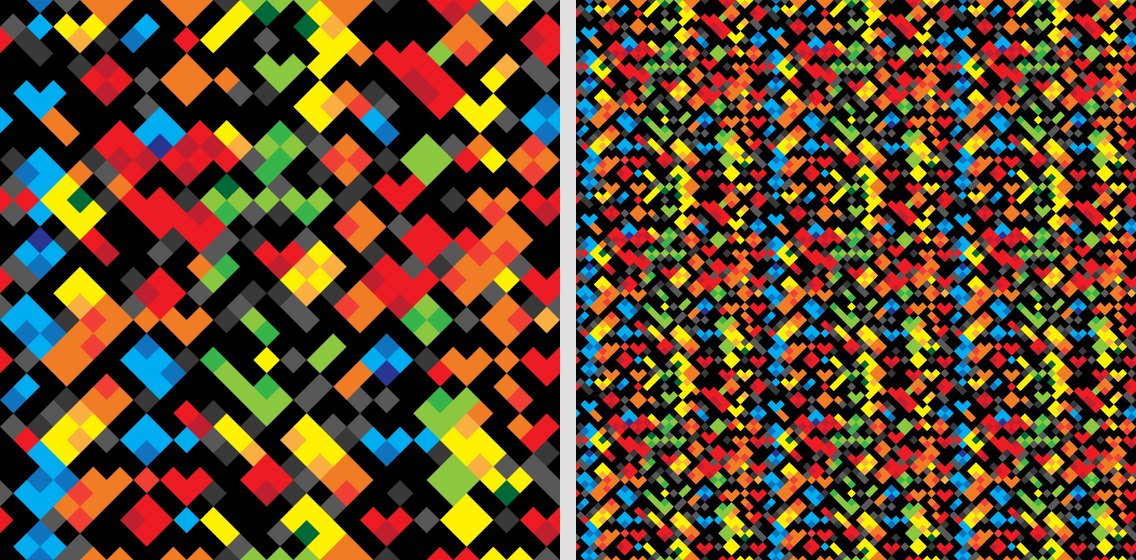
Left: one tile. Right: repeated 3 by 3.
Reproduce this pattern procedurally as a Shadertoy shader.

```glsl
// Seamless mosaic of square cells turned by 45 degrees on black: small blocky
// clusters, chevrons and single diamonds. Cells group into 3x3 blocks; hashes
// pick the form of each cluster, and its column picks the hue.

const float CELLS = 21.0;  // cell diagonals across the canvas
const float BLOCK = 3.0;   // cells along a block side
const float BLOCKS = CELLS / BLOCK;

const int RED = 0, ORANGE = 1, YELLOW = 2, GREEN = 3, BLUE = 4;

// Main and alternate hue of each block column, left to right
const int MAIN_HUE[14] = int[14](BLUE, YELLOW, ORANGE, RED, ORANGE, YELLOW, GREEN,
                                 YELLOW, ORANGE, RED, RED, ORANGE, ORANGE, RED);
const int ALT_HUE[14] = int[14](BLUE, ORANGE, RED, BLUE, RED, GREEN, RED,
                                GREEN, ORANGE, BLUE, GREEN, YELLOW, YELLOW, BLUE);

// Three tones per hue: base, second, rare accent
const vec3 TONES[15] = vec3[15](
    vec3(0.93, 0.11, 0.14), vec3(0.75, 0.12, 0.18), vec3(0.75, 0.12, 0.18),
    vec3(0.94, 0.49, 0.15), vec3(0.94, 0.25, 0.21), vec3(0.94, 0.25, 0.21),
    vec3(1.00, 0.95, 0.00), vec3(0.98, 0.69, 0.25), vec3(0.00, 0.41, 0.22),
    vec3(0.55, 0.78, 0.25), vec3(0.22, 0.71, 0.29), vec3(0.00, 0.41, 0.22),
    vec3(0.00, 0.68, 0.94), vec3(0.06, 0.45, 0.74), vec3(0.16, 0.21, 0.57));

const vec3 BLACK = vec3(0.0);
const vec3 DARK_GREY = vec3(0.22);
const vec3 MID_GREY = vec3(0.345);

// Three random values from a lattice point and a salt
vec3 hash3(vec2 p, int salt) {
    uvec3 v = uvec3(ivec3(ivec2(p), salt));
    v = v * 1664525u + 1013904223u;
    v.x += v.y * v.z; v.y += v.z * v.x; v.z += v.x * v.y;
    v ^= v >> 16u;
    v.x += v.y * v.z; v.y += v.z * v.x; v.z += v.x * v.y;
    return vec3(v >> 8u) / 16777216.0;
}

// Canonical copy of a diagonal lattice point that repeats with (n,n) and (n,-n)
vec2 wrapDiagonal(vec2 p, float n) {
    float turns = floor((p.x + 0.5) / n);
    p -= n * turns;
    return vec2(p.x, floor(mod(p.y + 0.5, 2.0 * n)));
}

int columnHue(vec2 block, float pick) {
    int column = int(mod(block.x + block.y + 0.5, 2.0 * BLOCKS));
    return pick < 0.6 ? MAIN_HUE[column] : ALT_HUE[column];
}

// Side lengths of a cluster: a 2x2 square, made thinner or longer
vec2 clusterSize(float form, float grow) {
    vec2 size = vec2(2.0);
    if (form < 0.1) size.x = 1.0;
    else if (form < 0.2) size.y = 1.0;
    if (grow < 0.16) size.x += 1.0;
    else if (grow < 0.32) size.y += 1.0;
    return size;
}

// Grey filler with the given probability, otherwise black
vec3 filler(float chance, float pick) {
    if (pick > chance) return BLACK;
    return pick < 0.5 * chance ? DARK_GREY : MID_GREY;
}

vec3 cellColor(vec2 cell) {
    vec2 block = floor((cell + 0.5) / BLOCK);
    vec2 blockId = wrapDiagonal(block, BLOCKS);
    vec3 shape = hash3(blockId, 1);
    vec3 place = hash3(blockId, 2);
    vec3 grain = hash3(wrapDiagonal(cell, CELLS), 3);

    // Position inside the block, shifted in some blocks to break the grid
    vec2 anchor = step(0.78, place.xy);
    vec2 local = floor(mod(cell - block * BLOCK - anchor + 0.5, BLOCK));

    // Crossing of the channels: a lone diamond
    if (local == vec2(2.0)) {
        if (grain.x < 0.38) {
            int tone = grain.z < 0.85 ? 0 : 1;
            return TONES[columnHue(block, grain.y) * 3 + tone];
        }
        return filler(0.65, grain.y);
    }

    // Cluster body, with its top cell cut out in the chevrons
    vec2 size = clusterSize(shape.x, shape.y);
    bool chevron = shape.x > 0.65;
    bool cutOut = chevron && local == vec2(size.x - 1.0, 0.0);
    if (any(greaterThanEqual(local, size)) || cutOut)
        return filler(cutOut ? 0.08 : 0.16, grain.y);

    // Alternate cells may take the second tone
    float phase = !chevron && place.z < 0.3 ? 1.0 : 0.0;
    bool second = mod(local.x + local.y + phase, 2.0) > 0.5 && grain.x < 0.62;
    int tone = second ? (grain.z > 0.88 ? 2 : 1) : 0;
    return TONES[columnHue(block, shape.z) * 3 + tone];
}

vec3 mosaic(vec2 uv) {
    return cellColor(floor(CELLS * vec2(uv.x + uv.y, uv.x - uv.y)));
}

void mainImage(out vec4 fragColor, in vec2 fragCoord) {
    // Average a 4x4 set of samples to smooth the slanted edges
    const int SIDE = 4;
    const float SPREAD = 1.3;
    vec3 sum = vec3(0.0);
    for (int k = 0; k < SIDE * SIDE; k++) {
        vec2 offset = (vec2(k % SIDE, k / SIDE) + 0.5) / float(SIDE) - 0.5;
        sum += mosaic((fragCoord + SPREAD * offset) / iResolution.xy);
    }
    fragColor = vec4(sum / float(SIDE * SIDE), 1.0);
}
```
